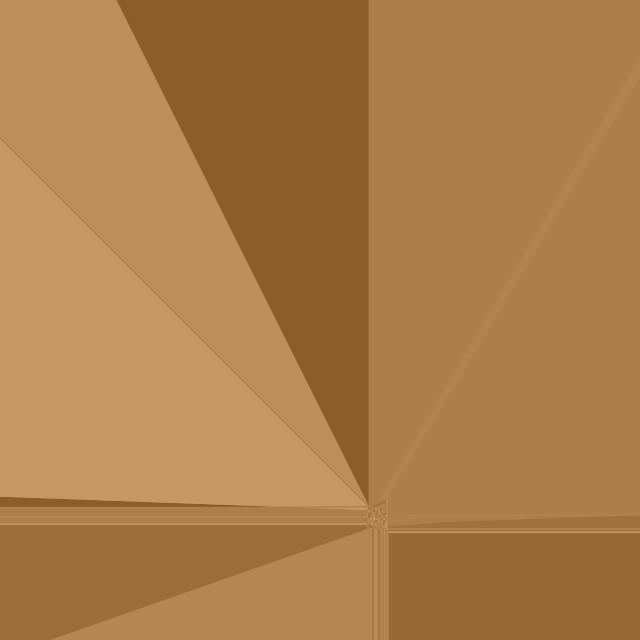
Write a WebGL 1 fragment shader that draws this background.

```glsl
precision highp float;
uniform vec2 u_resolution;

float hash(vec2 p) {
  return fract(sin(dot(p, vec2(127.1, 311.7))) * 43758.5453);
}

// Smooth 0..1 step, one screen pixel wide
float edge(float d) {
  return clamp(d * u_resolution.y + 0.5, 0.0, 1.0);
}

// Coverage of the half plane to the left of the line a -> b
float leftOf(vec2 p, vec2 a, vec2 b) {
  vec2 dir = normalize(b - a);
  return edge(dir.x * (p.y - a.y) - dir.y * (p.x - a.x));
}

float box(vec2 p, vec2 lo, vec2 hi) {
  return edge(p.x - lo.x) * edge(hi.x - p.x) * edge(p.y - lo.y) * edge(hi.y - p.y);
}

// Coverage of a thin segment
float hairline(vec2 p, vec2 a, vec2 b, float width) {
  vec2 ab = b - a;
  float t = clamp(dot(p - a, ab) / dot(ab, ab), 0.0, 1.0);
  return edge(0.5 * width - length(p - a - ab * t));
}

// Random tone of narrow parallel bands
float stripes(float x) {
  return (hash(vec2(floor(x * 512.0), 3.0)) - 0.5) * 0.10;
}

void main() {
  vec2 p = gl_FragCoord.xy / u_resolution;
  vec2 hub = vec2(0.577, 0.208);
  float tone = 0.0;

  // Pale diagonal ray on the right
  float ray = leftOf(p, vec2(0.604, 0.219), vec2(1.0, 0.880))
            * (1.0 - leftOf(p, vec2(0.588, 0.211), vec2(1.0, 0.911)));
  tone = mix(tone, 0.019, ray * edge(p.y - 0.209));

  // Upper left fan: dark, middle and light wedges
  float leftSide = edge(hub.x - p.x);
  float aboveStrip = leftOf(p, vec2(0.0, 0.224), vec2(0.577, 0.203));
  tone = mix(tone, -0.129, leftSide * edge(p.y - hub.y));
  float pale = 1.0 - leftOf(p, vec2(0.182, 1.0), hub);
  tone = mix(tone, 0.063, pale * leftSide * aboveStrip);
  float light = 1.0 - leftOf(p, vec2(0.0, 0.785), hub);
  tone = mix(tone, 0.098, light * leftSide * aboveStrip);

  // Fine seams between the wedges
  tone = mix(tone, -0.02, hairline(p, vec2(0.0, 0.785), hub, 0.0018));
  tone = mix(tone, 0.035, hairline(p, hub, vec2(hub.x, 1.0), 0.0014));
  tone = mix(tone, -0.03, hairline(p, vec2(0.579, 0.208), vec2(0.579, 1.0), 0.0014));
  tone = mix(tone, -0.03, hairline(p, vec2(0.43, 0.2075), hub, 0.0015));

  // Lower left: dark wedge over a lighter floor
  float floorLeft = leftOf(p, vec2(0.573, 0.173), vec2(0.078, 0.0));
  float lower = mix(-0.066, 0.032, floorLeft);
  tone = mix(tone, lower, leftSide * edge(0.180 - p.y));

  // Lower right: slim wedge and dark block
  float rightSide = edge(p.x - 0.607);
  float slim = 1.0 - leftOf(p, vec2(0.607, 0.177), vec2(0.72, 0.186));
  slim *= 1.0 - leftOf(p, vec2(0.607, 0.1813), vec2(1.0, 0.195));
  tone = mix(tone, -0.05, slim * rightSide);
  tone = mix(tone, -0.082, rightSide * edge(0.167 - p.y));

  // Light bands running out to both sides
  tone = mix(tone, 0.035, box(p, vec2(-0.1, 0.1905), vec2(0.577, 0.193)));
  tone = mix(tone, 0.065, box(p, vec2(-0.1, 0.1795), vec2(0.577, 0.183)));
  tone = mix(tone, 0.040, box(p, vec2(0.607, 0.1725), vec2(1.1, 0.1745)));
  tone = mix(tone, 0.070, box(p, vec2(0.607, 0.1670), vec2(1.1, 0.1700)));
  for (int i = 0; i < 3; i++) {
    float y = 0.195 - 0.004 * float(i);
    tone = mix(tone, 0.028, hairline(p, vec2(0.607, y), vec2(1.0 - 0.18 * float(i), y), 0.0014));
  }

  // Striped column below the hub
  float column = 0.025 + stripes(p.x);
  tone = mix(tone, column, box(p, vec2(0.578, -0.1), vec2(0.607, 0.175)));

  // Broken grain where everything meets
  vec2 cell = floor(p * 384.0);
  float grain = 0.01 + (hash(cell) - 0.5) * 0.13;
  tone = mix(tone, grain, box(p, vec2(0.573, 0.174), vec2(0.607, 0.208)));
  tone = mix(tone, -0.05, hairline(p, vec2(0.585, 0.209), vec2(0.601, 0.216), 0.004));
  tone = mix(tone, 0.045, hairline(p, vec2(0.605, 0.175), vec2(0.605, 0.221), 0.002));

  gl_FragColor = vec4(vec3(0.678, 0.490, 0.294) + tone, 1.0);
}
```
